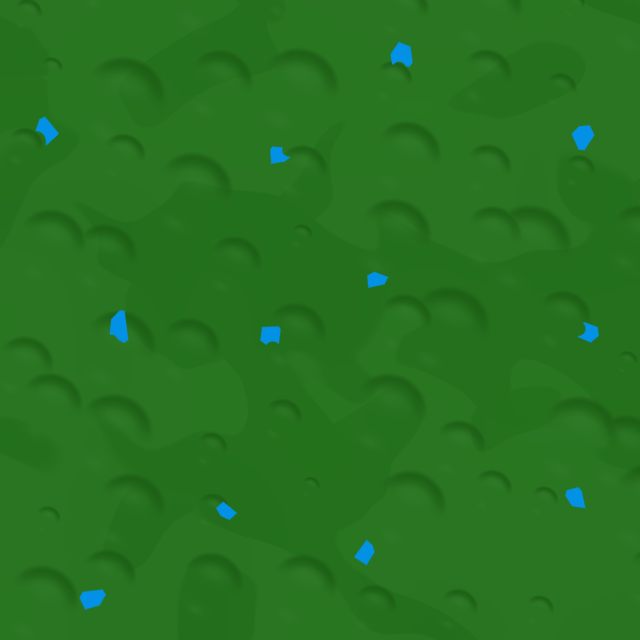
Give the GLSL for this texture, as a Shadertoy shader.

```glsl
// Mossy green ground with faint darker patches, softly embossed round bumps
// and a few bright blue angular chips. Patches are thresholded warped noise;
// bumps and chips are scattered over jittered grids.

const float TAU = 6.2831853;
const vec3 GRASS = vec3(0.160, 0.460, 0.130);
const vec3 PATCH = vec3(0.139, 0.438, 0.110);
const vec3 SHADOW = vec3(0.108, 0.365, 0.078);
const vec3 GLOW = vec3(0.205, 0.490, 0.180);
const vec3 BLUE = vec3(0.010, 0.570, 0.900);

float hash(vec2 p, float seed) {
    vec3 q = fract(vec3(p.xyx + seed * 7.31) * vec3(0.1031, 0.1030, 0.0973));
    q += dot(q, q.yzx + 33.33);
    return fract((q.x + q.y) * q.z);
}

vec2 hash2(vec2 p, float seed) {
    return vec2(hash(p, seed), hash(p, seed + 1.7));
}

float noise(vec2 p, float seed) {
    vec2 i = floor(p), f = fract(p);
    f = f * f * (3.0 - 2.0 * f);
    float low = mix(hash(i, seed), hash(i + vec2(1, 0), seed), f.x);
    float high = mix(hash(i + vec2(0, 1), seed), hash(i + vec2(1, 1), seed), f.x);
    return mix(low, high, f.y);
}

vec2 rotate(vec2 p, float angle) {
    float c = cos(angle), s = sin(angle);
    return vec2(c * p.x - s * p.y, s * p.x + c * p.y);
}

// Flat blotches and long streaks with a crisp outline, denser mid-canvas
float patchMask(vec2 p, float angle, float seed) {
    vec2 warp = vec2(noise(p * 9.0, seed + 3.0), noise(p * 9.0, seed + 5.0)) - 0.5;
    vec2 q = rotate(p + 0.07 * warp, angle) * vec2(3.5, 8.0);
    float n = 0.75 * noise(q, seed) + 0.25 * noise(q * 2.1, seed + 9.0);
    float limit = 0.53 + 0.28 * length(p - vec2(0.5, 0.52));
    return smoothstep(limit, limit + 0.018, n);
}

float smudge(vec2 p, vec2 size, float angle) {
    vec2 q = rotate(p, angle) / size;
    return exp(-dot(q, q));
}

// x: shaded crescent on the upper right rim, y: pale sheen
vec2 bump(vec2 p, float radius) {
    float d = length(p) / radius;
    float facing = dot(p, normalize(vec2(0.42, 0.9))) / max(length(p), 1e-4);
    float rim = smoothstep(0.5, 0.93, d) * (1.0 - smoothstep(0.93, 1.12, d));
    float shade = rim * smoothstep(0.05, 0.85, facing);
    float sheen = smudge(p - radius * vec2(0.08, 0.38), radius * vec2(0.48, 0.24), 0.4);
    float spot = smudge(p + radius * vec2(0.5, 0.8), radius * vec2(0.27, 0.15), 0.5);
    return vec2(shade, 0.6 * sheen + 0.55 * spot);
}

vec2 bumpField(vec2 p, float cells) {
    vec2 home = floor(p * cells), total = vec2(0.0);
    for (int y = -1; y <= 1; y++)
    for (int x = -1; x <= 1; x++) {
        vec2 cell = home + vec2(x, y);
        vec2 center = (cell + 0.5 + 0.6 * (hash2(cell, 21.0) - 0.5)) / cells;
        float radius = mix(0.014, 0.064, hash(cell, 24.0));
        total = max(total, bump(p - center, radius));
    }
    return total;
}

// Irregular convex shard cut out by half-planes
float chipDistance(vec2 p, float radius, vec2 id) {
    p = rotate(p, TAU * hash(id, 41.0));
    p.x *= mix(1.0, 1.5, hash(id, 42.0));
    float d = -1.0;
    for (int i = 0; i < 6; i++) {
        float k = float(i);
        float angle = TAU * (k + 0.7 * hash(id, 43.0 + k)) / 6.0;
        float reach = radius * mix(0.6, 1.2, hash(id, 53.0 + k));
        d = max(d, dot(p, vec2(cos(angle), sin(angle))) - reach);
    }
    // Some shards lose a rounded bite
    vec2 bite = p - radius * vec2(0.3, 1.3);
    float cut = radius * mix(0.2, 1.1, hash(id, 61.0));
    return max(d, cut - length(bite));
}

float chipField(vec2 p, vec2 cells) {
    vec2 cell = floor(p * cells);
    vec2 center = (cell + 0.5 + 0.62 * (hash2(cell, 31.0) - 0.5)) / cells;
    float radius = mix(0.016, 0.025, hash(cell, 34.0));
    return chipDistance(p - center, radius, cell);
}

void mainImage(out vec4 fragColor, in vec2 fragCoord) {
    vec2 p = fragCoord / iResolution.y;
    float pixel = 1.0 / iResolution.y;

    // Ground: two layers of dark patches over a barely uneven green
    float dark = max(patchMask(p, 0.55, 2.0), 0.85 * patchMask(p, -0.7, 14.0));
    vec3 color = mix(GRASS, PATCH, dark);
    color *= 1.0 + 0.025 * (noise(p * 6.0, 70.0) - 0.5);

    // Embossed bumps
    vec2 relief = bumpField(p, 7.5);
    color = mix(color, SHADOW, 0.8 * relief.x);
    color = mix(color, GLOW, 0.75 * relief.y);

    // Blue chips
    float chip = chipField(p, vec2(4.0, 3.0));
    color = mix(color, BLUE, 1.0 - smoothstep(-pixel, pixel, chip));

    fragColor = vec4(color, 1.0);
}
```
